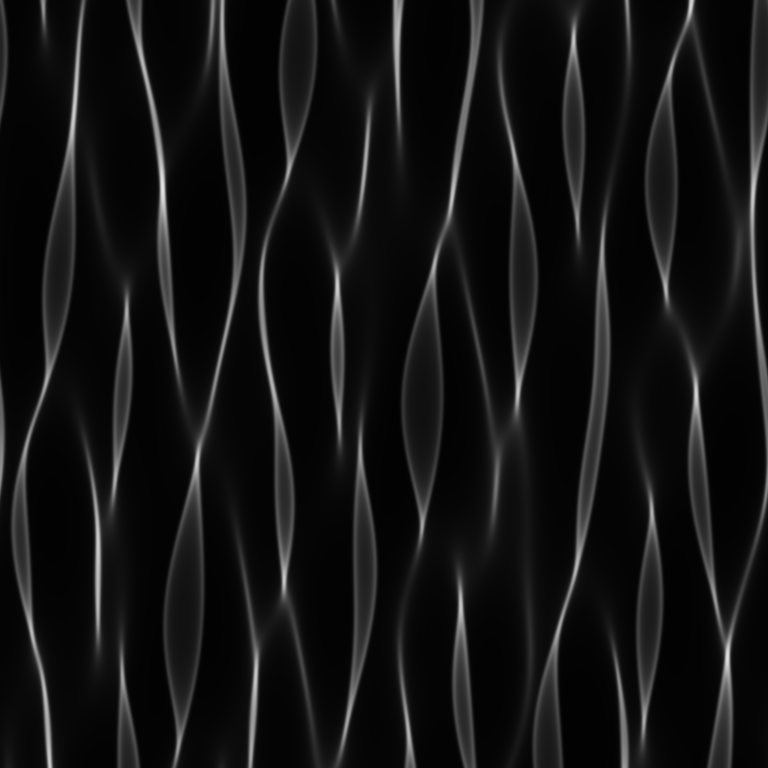
Write a three.js fragment shader that draws this background.

```glsl
// Dim vertical ribbons on black, drawn as caustics: a sheet of even light
// is pushed sideways by layered sines, and wherever it folds over itself
// the gathered rays form soft veils with brighter edges.

varying vec2 vUv;

const float TAU = 6.2831853;
const int WAVES = 9;
const int RAYS = 80;

// Sideways shift of a ray: many waves across, few along the ribbons.
float sidewaysShift(vec2 p, float steepness, float tilt) {
  float shift = 0.0;
  for (int i = 0; i < WAVES; i++) {
    float k = float(i);
    float across = floor(8.0 + 1.25 * k);
    float along = tilt * (2.0 * fract(0.618 * k + 0.1) - 1.0);
    float phase = fract(0.618 * k * k + 0.37 * k);
    shift += sin(TAU * (across * p.x + along * p.y + phase)) / across;
  }
  return shift * steepness / TAU;
}

// Where a ray leaving p lands on the horizontal axis.
float landing(vec2 p, float steepness, float tilt) {
  return p.x + sidewaysShift(p, steepness, tilt);
}

// Normalised bell curve.
float bell(float d, float width) {
  return exp(-d * d / (width * width)) / (width * sqrt(0.5 * TAU));
}

// Light gathered at p from all rays starting within reach of it.
float gatheredLight(vec2 p, float reach, float steepness, float tilt, float blur) {
  float gap = 2.0 * reach / float(RAYS);
  float start = p.x - reach;
  float previous = landing(vec2(start, p.y), steepness, tilt);
  float light = 0.0;
  for (int i = 1; i <= RAYS; i++) {
    vec2 source = vec2(start + gap * float(i), p.y);
    float next = landing(source, steepness, tilt);
    // Widen each ray with its spread so that sparse areas stay smooth.
    float width = length(vec2(blur, 0.6 * (next - previous)));
    light += gap * bell(0.5 * (previous + next) - p.x, width);
    previous = next;
  }
  return light;
}

// Deepens the voids and rolls off the brightest folds.
float toneCurve(float light, float gain, float contrast) {
  return 1.0 - exp(-gain * pow(light, contrast));
}

void main() {
  float light = gatheredLight(vUv, 0.07, 0.54, 2.1, 0.003);
  gl_FragColor = vec4(vec3(toneCurve(light, 0.063, 1.6)), 1.0);
}
```
